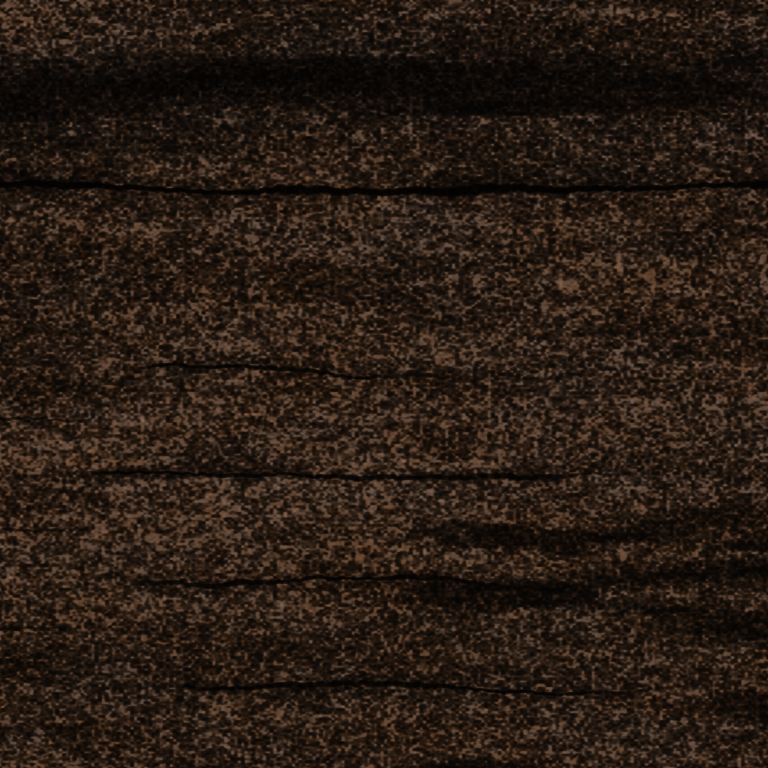
Give the GLSL for this texture, as a Shadertoy shader.

```glsl
// Dark brown weathered wood with horizontal grain, fine speckle and thin black cracks.
#define BASE_TONE 0.160
#define GRAIN_CONTRAST 2.5
#define GRAIN_FREQ vec2(215.0, 250.0)
#define STREAK_CONTRAST 1.1
#define BAND_HEIGHT 0.885
#define BAND_DEPTH 0.80
#define MAIN_CRACK_HEIGHT 0.756
#define CRACK_SPACING 0.137
#define WARM_TINT vec3(1.0, 0.635, 0.37)
#define GREY_TINT vec3(1.0, 0.78, 0.64)

float hash(vec2 p) {
    vec3 q = fract(vec3(p.xyx) * 0.1031);
    q += dot(q, q.yzx + 33.33);
    return fract((q.x + q.y) * q.z);
}

// Smooth value noise in 0..1
float noise(vec2 p) {
    vec2 cell = floor(p), f = fract(p);
    f = f * f * (3.0 - 2.0 * f);
    float low = mix(hash(cell), hash(cell + vec2(1, 0)), f.x);
    float high = mix(hash(cell + vec2(0, 1)), hash(cell + vec2(1, 1)), f.x);
    return mix(low, high, f.y);
}

float fbm(vec2 p) {
    float sum = 0.0, amp = 0.5;
    for (int i = 0; i < 4; i++) {
        sum += amp * noise(p);
        p = p * 2.03 + 17.7;
        amp *= 0.5;
    }
    return sum / 0.9375;
}

// Soft bell around zero
float bell(float d, float width) {
    return exp(-d * d / (width * width));
}

// Darkness of a ragged horizontal crack
float crack(vec2 uv, float height, float width, float seed) {
    float wander = (noise(vec2(uv.x * 4.0, seed)) - 0.5) * 0.018
                 + (noise(vec2(uv.x * 22.0, seed + 5.0)) - 0.5) * 0.005
                 + (noise(vec2(uv.x * 110.0, seed + 9.0)) - 0.5) * 0.003;
    float thickness = width * (0.5 + noise(vec2(uv.x * 13.0, seed + 2.0)));
    float d = uv.y - height - wander;
    float core = 1.0 - smoothstep(thickness * 0.35, thickness + 0.0015, abs(d));
    float shadow = 0.3 * bell(d - width, width * 3.0);
    return max(core, shadow);
}

// All cracks: one long split and a ladder of shorter ones
float cracks(vec2 uv) {
    float dark = crack(uv, MAIN_CRACK_HEIGHT, 0.0068, 3.0);
    for (int i = 0; i < 4; i++) {
        float k = float(i);
        float start = 0.08 + 0.14 * hash(vec2(k, 4.0));
        float end = 0.60 + 0.32 * hash(vec2(k, 8.0));
        float span = smoothstep(start - 0.04, start + 0.06, uv.x)
                   * (1.0 - smoothstep(end - 0.2, end + 0.08, uv.x));
        float line = crack(uv, 0.515 - CRACK_SPACING * k, 0.0033, 20.0 + 13.0 * k);
        dark = max(dark, 0.92 * span * line);
    }
    // Faint hairlines entering from the left edge
    for (int i = 0; i < 3; i++) {
        float k = float(i);
        float line = crack(uv, 0.45 - CRACK_SPACING * k, 0.0022, 80.0 + 11.0 * k);
        dark = max(dark, 0.7 * line * (1.0 - smoothstep(0.04, 0.18, uv.x)));
    }
    return dark;
}

// Broad brightness of the boards: streaks, dark band and stains
float boardTone(vec2 uv) {
    vec2 p = uv + vec2(0.0, 0.008 * noise(uv * vec2(3.0, 6.0)));
    float streaks = 0.55 * (fbm(p * vec2(2.0, 14.0) + 3.0) - 0.5)
                  + 0.65 * (fbm(p * vec2(5.0, 75.0) + 40.0) - 0.5);
    float tone = BASE_TONE * exp(STREAK_CONTRAST * streaks);

    float ragged = (fbm(p * vec2(3.0, 30.0) + 9.0) - 0.5) * 0.07;
    float band = bell(p.y - BAND_HEIGHT + ragged, 0.052);
    band = max(band, 0.45 * bell(p.y - BAND_HEIGHT + 0.05 + ragged, 0.07));
    tone *= 1.0 - BAND_DEPTH * band;

    float stain = smoothstep(0.50, 0.72, fbm(p * vec2(3.0, 22.0) + 61.0));
    float lowerRight = smoothstep(0.35, 0.75, uv.x) * (1.0 - smoothstep(0.3, 0.45, uv.y));
    tone *= 1.0 - stain * (0.35 + 0.4 * lowerRight);
    return tone * mix(0.9, 1.08, smoothstep(0.1, 0.4, uv.y));
}

void mainImage(out vec4 fragColor, in vec2 fragCoord) {
    vec2 uv = fragCoord / iResolution.xy;

    // Fine speckle, slightly longer along the grain
    float grain = 0.75 * (noise(uv * GRAIN_FREQ) - 0.5)
                + 0.55 * (noise(uv * GRAIN_FREQ * vec2(1.1, 1.3) + 71.3) - 0.5)
                + 0.30 * (noise(uv * GRAIN_FREQ * vec2(0.3, 0.6) + 31.0) - 0.5);
    float tone = boardTone(uv) * exp(GRAIN_CONTRAST * grain);
    float fleck = smoothstep(0.80, 0.98, noise(uv * GRAIN_FREQ * 0.8 + 140.0));
    tone += 0.07 * fleck * noise(uv * vec2(30.0, 45.0));
    tone *= 1.0 - 0.94 * cracks(uv);
    tone = min(tone, 0.34 + 0.25 * max(tone - 0.34, 0.0));

    // Warm brown drifting to grey brown, greyest in highlights and in the band
    float drift = fbm(uv * vec2(7.0, 22.0) + 90.0) - 0.5;
    float mottle = noise(uv * 90.0 + 12.0) - 0.5;
    float grey = 0.18 + 0.8 * drift + 0.5 * mottle + 0.5 * smoothstep(0.14, 0.30, tone)
               + 0.35 * bell(uv.y - BAND_HEIGHT, 0.09);
    vec3 color = tone * mix(WARM_TINT, GREY_TINT, clamp(grey, 0.0, 1.0));
    fragColor = vec4(color + vec3(0.010, 0.007, 0.005), 1.0);
}
```
